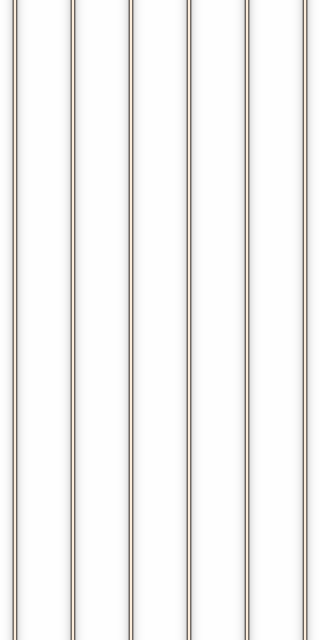
Write a WebGL 2 fragment shader that draws this pattern.

```glsl
#version 300 es
precision highp float;
// Six slim vertical cream bands with dark borders on white, each over a soft shadow.
// Space is folded around the nearest band; borders and fill are exact box-filtered
// spans of the distance to its axis, and the shadow is a smooth falloff.

uniform vec2 u_resolution;
out vec4 fragColor;

// Share of a pixel of width px centred at x that lies between lo and hi.
float spanCoverage(float x, float lo, float hi, float px) {
    return clamp((hi - x) / px + 0.5, 0.0, 1.0)
         - clamp((lo - x) / px + 0.5, 0.0, 1.0);
}

void main() {
    float px = 1.0 / u_resolution.x;
    float x = gl_FragCoord.x * px;

    // Signed distance to the nearest band axis; bands straddle the canvas centre.
    float period = 0.1813;
    float d = (fract((x - 0.5) / period) - 0.5) * period;

    // White ground with a neutral shadow fading away from the band.
    float reach = max(abs(d) - 0.007, 0.0);
    float shadow = 0.15 * exp(-reach / 0.011) * (1.0 - smoothstep(0.012, 0.045, reach));
    vec3 color = vec3(0.995 - shadow);

    // Cream core.
    vec3 cream = vec3(0.99, 0.93, 0.86);
    color = mix(color, cream, spanCoverage(d, -0.0057, 0.0057, px));

    // Dark border on either side.
    vec3 ink = vec3(0.12, 0.10, 0.09);
    float border = spanCoverage(d, -0.0071, -0.0043, px)
                 + spanCoverage(d, 0.0043, 0.0071, px);
    color = mix(color, ink, min(border, 1.0));

    fragColor = vec4(color, 1.0);
}
```
